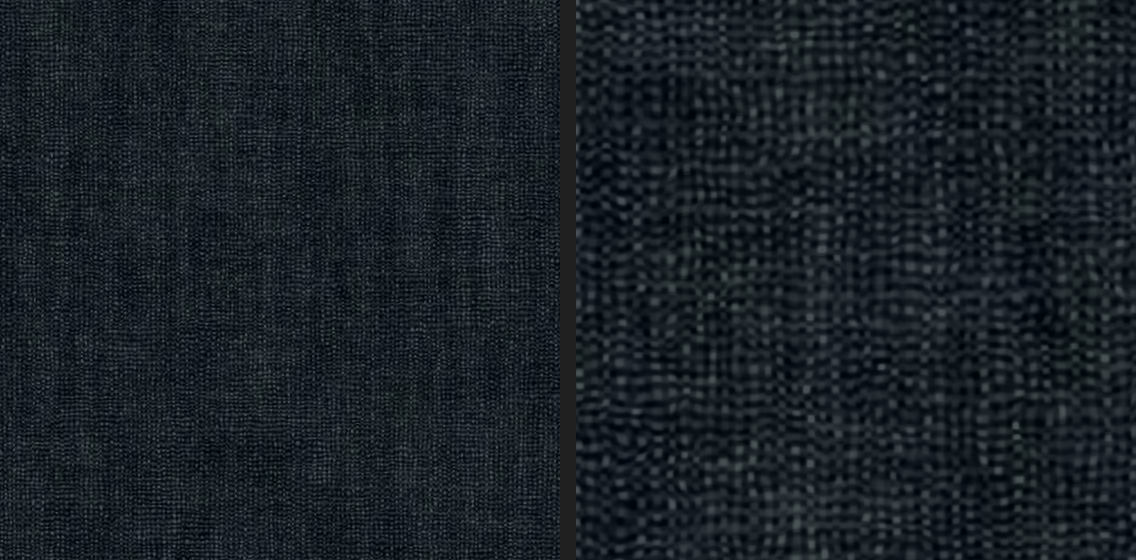
Left, the full canvas; right, a detail of the centre.
Give the GLSL for this texture, as a Shadertoy shader.

```glsl
// Dark blue-grey woven cloth with fine threads and uneven staggered stitches.

const float TAU = 6.2831853;
const float WARP_COUNT = 116.0;   // vertical threads across the canvas
const float WEFT_COUNT = 116.0;   // horizontal threads up the canvas
const vec3 SHADOW = vec3(0.024, 0.052, 0.078);
const vec3 HIGHLIGHT = vec3(0.236, 0.268, 0.286);

// Sine-free hash, 0 to 1
float hash(vec2 p) {
    vec3 q = fract(vec3(p.xyx) * 0.1031);
    q += dot(q, q.yzx + 33.33);
    return fract((q.x + q.y) * q.z);
}

// Smooth value noise, 0 to 1
float noise(vec2 p) {
    vec2 cell = floor(p);
    vec2 f = fract(p);
    f = f * f * (3.0 - 2.0 * f);
    float low = mix(hash(cell), hash(cell + vec2(1.0, 0.0)), f.x);
    float high = mix(hash(cell + vec2(0.0, 1.0)), hash(cell + vec2(1.0, 1.0)), f.x);
    return mix(low, high, f.y);
}

// Rounded thread, brightest at whole numbers
float thread(float t) {
    float wave = 0.5 + 0.5 * cos(TAU * t);
    return mix(wave, smoothstep(0.05, 0.9, wave), 0.5);
}

// Thread coordinates: uneven spacing, with small local shifts
vec2 weaveCoord(vec2 uv) {
    vec2 spacing = vec2(noise(vec2(uv.x * 23.0, uv.y * 2.0)),
                        noise(vec2(uv.x * 3.0, uv.y * 27.0) + 41.0)) - 0.5;
    vec2 jitter = vec2(noise(uv * vec2(70.0, 60.0) + 90.0),
                       noise(uv * vec2(60.0, 75.0) + 170.0)) - 0.5;
    return uv * vec2(WARP_COUNT, WEFT_COUNT) + 0.7 * spacing + 0.5 * jitter;
}

// Brightness of the weave, about 0 to 1
float weave(vec2 uv) {
    vec2 w = weaveCoord(uv);
    float column = floor(w.x + 0.5);

    // Patches of half-stitch stagger, plus a loose slip in each column
    float stagger = smoothstep(0.25, 0.5, noise(uv * vec2(19.0, 16.0) + 23.0));
    float slip = noise(vec2(column, uv.y * 30.0) + 120.0) - 0.5;
    float along = w.y + 0.5 * stagger * mod(column, 2.0) + 0.6 * slip;
    float stitch = floor(along + 0.5);

    // Some stretches of warp run as lines, others break into beads
    float beading = mix(0.45, 1.0, noise(vec2(column * 0.35, uv.y * 20.0) + 61.0));
    float warp = thread(w.x);
    float bead = mix(0.8, thread(along), beading);

    // Random strength per stitch and per length of yarn
    float random = hash(vec2(column, stitch) + 200.0);
    float yarn = noise(vec2(column, uv.y * 11.0 + 31.0));
    float strength = 0.6 + 0.65 * random * random + 0.2 * yarn;

    // Weft shows between the warp, stronger in horizontal stretches
    float row = floor(w.y + 0.5);
    float weftShow = mix(0.2, 0.6, noise(vec2(uv.x * 18.0, row) + 260.0));
    float weft = weftShow * thread(w.y) * (1.0 - warp);
    return warp * bead * strength + weft;
}

void mainImage(out vec4 fragColor, in vec2 fragCoord) {
    vec2 uv = fragCoord / iResolution.y;

    // Narrow vertical streaks, horizontal bars and fine fibres
    float streak = noise(uv * vec2(46.0, 6.0) + 7.0) - 0.5;
    float bar = noise(uv * vec2(8.0, 44.0) + 77.0) - 0.5;
    float fibre = noise(uv * vec2(250.0, 230.0) + 300.0) - 0.5;

    float tone = weave(uv) * (0.95 + 0.2 * streak);
    tone += 0.13 * streak + 0.12 * bar + 0.45 * fibre;
    vec3 color = mix(SHADOW, HIGHLIGHT, clamp(tone, -0.15, 1.25));

    // Dye shifts gently between green and blue
    float dye = noise(uv * vec2(30.0, 20.0) + 140.0) - 0.5;
    color += dye * vec3(-0.004, 0.005, -0.014);

    fragColor = vec4(clamp(color, 0.0, 1.0), 1.0);
}
```
